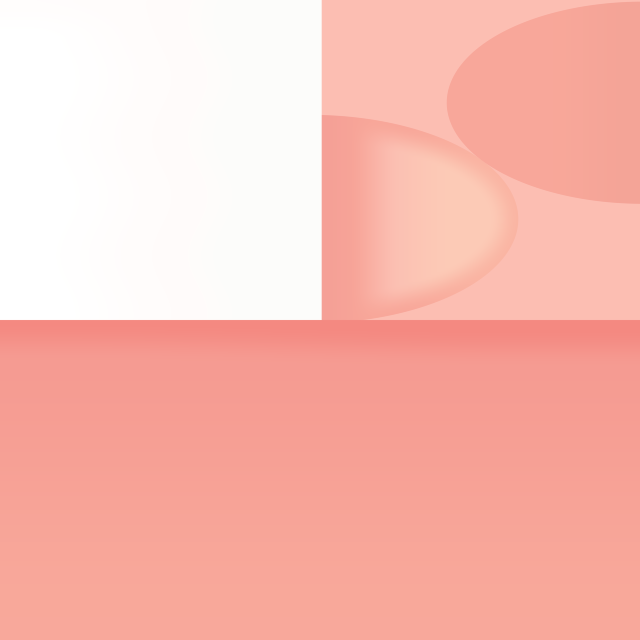
A three.js fragment shader for this background:

```glsl
varying vec2 vUv;

#define SPLIT_X 0.5026
#define SPLIT_Y 0.5
#define EDGE 0.001
#define LEFT_CENTER vec2(0.4844, 0.6576)
#define LEFT_RADII vec2(0.3255, 0.163)
#define RIGHT_CENTER vec2(1.005, 0.8395)
#define RIGHT_RADII vec2(0.307, 0.158)
#define GLOW_DEPTH 0.046

const vec3 PANEL_PINK = vec3(0.988, 0.745, 0.700);
const vec3 PETAL_PINK = vec3(0.972, 0.655, 0.602);
const vec3 PETAL_SHADE = vec3(0.958, 0.643, 0.592);

// Approximate signed distance to an ellipse, negative inside
float ellipseDistance(vec2 p, vec2 radii) {
  float k = length(p / radii);
  float slope = length(p / (radii * radii));
  return k * (k - 1.0) / max(slope, 0.001);
}

float fill(float d) {
  return 1.0 - smoothstep(-EDGE, EDGE, d);
}

// Near-white panel with a faint warm tint in the middle
vec3 whitePanel(vec2 uv) {
  vec3 warm = vec3(1.0, 0.986, 0.982);
  vec3 cool = vec3(0.988, 0.988, 0.980);
  float ripple = 0.015 * sin(uv.y * 34.0);
  vec3 color = mix(vec3(1.0), warm, smoothstep(0.06, 0.27, uv.x + ripple));
  color = mix(color, warm, 0.7 * smoothstep(0.94, 1.0, uv.y));
  return mix(color, cool, smoothstep(0.29, 0.37, uv.x + ripple));
}

// Rounded petal with a blurred peach glow set inside its rim
vec3 glowingPetal(vec2 uv, float d) {
  vec3 shade = vec3(0.961, 0.627, 0.588);
  vec3 rim = vec3(0.980, 0.710, 0.640);
  vec3 blush = vec3(0.985, 0.742, 0.695);
  vec3 peach = vec3(0.988, 0.792, 0.714);
  vec3 base = mix(shade, PETAL_PINK, smoothstep(SPLIT_X, 0.60, uv.x));
  base = mix(base, rim, smoothstep(0.62, 0.78, uv.x));
  vec3 glow = mix(blush, peach, smoothstep(0.58, 0.71, uv.x));
  float mask = smoothstep(0.0, GLOW_DEPTH, -d);
  mask *= smoothstep(0.545, 0.625, uv.x);
  return mix(base, glow, mask);
}

// Pink panel with two overlapping petals
vec3 petalPanel(vec2 uv) {
  float leftD = ellipseDistance(uv - LEFT_CENTER, LEFT_RADII);
  float rightD = ellipseDistance(uv - RIGHT_CENTER, RIGHT_RADII);
  vec3 color = mix(PANEL_PINK, glowingPetal(uv, leftD), fill(leftD));
  vec3 petal = mix(PETAL_PINK, PETAL_SHADE, smoothstep(0.86, 0.98, uv.x));
  return mix(color, petal, fill(rightD));
}

// Coral gradient with a darker band along its upper edge
vec3 coralPanel(vec2 uv) {
  vec3 band = vec3(0.957, 0.537, 0.506);
  vec3 upper = vec3(0.961, 0.606, 0.570);
  vec3 lower = vec3(0.973, 0.660, 0.606);
  float depth = SPLIT_Y - uv.y;
  vec3 color = mix(upper, lower, smoothstep(0.02, 0.48, depth));
  float start = mix(0.004, 0.014, smoothstep(0.1, 0.8, uv.x));
  return mix(band, color, smoothstep(start, start + 0.06, depth));
}

void main() {
  vec2 uv = vUv;
  float rightSide = smoothstep(SPLIT_X - EDGE, SPLIT_X + EDGE, uv.x);
  float topSide = smoothstep(SPLIT_Y - EDGE, SPLIT_Y + EDGE, uv.y);
  vec3 top = mix(whitePanel(uv), petalPanel(uv), rightSide);
  gl_FragColor = vec4(mix(coralPanel(uv), top, topSide), 1.0);
}
```
